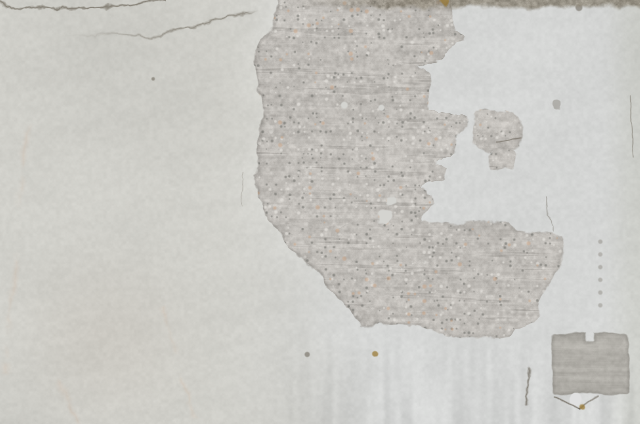
Reproduce this texture procedurally as a WebGL 1 fragment shader.

```glsl
precision highp float;
uniform vec2 u_resolution;

float hash(vec2 p) {
  vec3 q = fract(p.xyx * 0.1031);
  q += dot(q, q.yzx + 33.33);
  return fract((q.x + q.y) * q.z);
}
float noise(vec2 p) {
  vec2 i = floor(p), f = fract(p);
  f = f * f * (3. - 2. * f);
  return mix(mix(hash(i), hash(i + vec2(1, 0)), f.x),
             mix(hash(i + vec2(0, 1)), hash(i + 1.), f.x), f.y);
}
float fbm(vec2 p) {
  float sum = 0., amp = .53;
  for (int i = 0; i < 4; i++) {
    sum += amp * noise(p);
    p = p * 2.03 + 17.3;
    amp *= .5;
  }
  return sum;
}
float ramp(float v, float a, float b) { return clamp((v - a) / (b - a), 0., 1.); }
float inside(float d, float soft) { return 1. - smoothstep(-soft, soft, d); }
float box(vec2 p, vec2 center, vec2 halfSize, float r) {
  vec2 q = abs(p - center) - halfSize + r;
  return length(max(q, 0.)) + min(max(q.x, q.y), 0.) - r;
}
float spot(vec2 p, float x, float y, float r, float soft) {
  return inside(length(p - vec2(x, y)) - r, soft);
}
float stroke(vec2 p, vec2 a, vec2 b, float w, float soft) {
  vec2 ab = b - a;
  float t = clamp(dot(p - a, ab) / dot(ab, ab), 0., 1.);
  return inside(length(p - a - ab * t) - w, soft);
}
// Scattered round grains, one candidate per cell
float grains(vec2 p, float cells, float density, float seed, float px) {
  vec2 id = floor(p * cells) + seed;
  vec2 c = .3 + .4 * vec2(hash(id), hash(id + 7.7));
  float r = .1 + .2 * hash(id + 3.1);
  return step(1. - density, hash(id + 11.9)) * inside(length(fract(p * cells) - c) - r, cells * px);
}

float leftEdge(float y) {
  return .598 + .019 * ramp(y, .58, .746) - .023 * ramp(y, .746, .853)
    + .06 * ramp(y, .853, .98) + .027 * ramp(y, .58, .482) + .219 * ramp(y, .482, .238);
}
float upperRightEdge(float y) {
  return .988 + .028 * ramp(y, .49, .52) - .028 * ramp(y, .54, .555)
    + .055 * ramp(y, .556, .575) - .025 * ramp(y, .6, .612)
    + .05 * ramp(y, .618, .632) + .022 * ramp(y, .67, .7)
    - .085 * ramp(y, .725, .745) - .022 * ramp(y, .82, .845)
    + .037 * ramp(y, .848, .858) + .07 * ramp(y, .865, .9) - .03 * ramp(y, .91, .925);
}
// Large area of bare concrete with its two islands
float bareArea(vec2 p) {
  float upper = max(p.x - upperRightEdge(p.y), .46 - p.y);
  float top = .475 - .025 * ramp(p.x, 1.19, 1.23);
  float bottom = .235 - .03 * ramp(p.x, .98, 1.04);
  float right = 1.19 + .07 * ramp(p.y, .2, .25) + .055 * ramp(p.y, .29, .38);
  float lower = max(max(p.y - top, bottom - p.y), p.x - right);
  float d = max(leftEdge(p.y) - p.x, min(upper, lower));
  d = min(d, box(p, vec2(1.166, .693), vec2(.062, .047), .035));
  return min(d, box(p, vec2(1.176, .625), vec2(.036, .024), .015));
}

void main() {
  vec2 p = gl_FragCoord.xy / u_resolution * vec2(1.5, 1);
  float px = 1. / u_resolution.y;
  float cloud = fbm(p * 4.) - .5, fine = fbm(p * 110.) - .5;
  vec2 jitter = vec2(fbm(p * 28.), fbm(p * 28. + 41.)) - .5;
  vec2 w = p + .026 * jitter, s = p + .01 * jitter;
  float d = bareArea(w);

  // Plaster: warm left, paler right, bright fringe along the break
  float side = smoothstep(.5, .95, p.x + .12 * cloud);
  vec3 col = mix(vec3(.805, .803, .78), vec3(.828, .833, .828), side);
  col += .05 * (cloud + fine);
  col += .025 * (fbm(vec2(p.x * 4. + p.y * 2., p.y * 30. - p.x * 5.)) - .5);
  col += .035 * exp(-max(d, 0.) * 18.) * (1. - side);
  col -= vec3(.03, .03, .045) * smoothstep(1.4, 1.5, p.x);
  float drip = (1. - smoothstep(.05, .28, p.y)) * smoothstep(.6, .75, p.x);
  col += .07 * drip * (noise(p * vec2(75, 5)) - .55);

  // Rust stains
  float rust = stroke(w, vec2(.012, .12), vec2(.065, .7), 0., .013);
  rust += stroke(w, vec2(.14, .1), vec2(.18, .01), 0., .014);
  rust += stroke(w, vec2(.38, .27), vec2(.455, .02), 0., .01);
  rust *= 2. * smoothstep(.35, .7, fbm(p * 22.));
  rust += .3 * inside(length(p - vec2(.25, .2)) - .15, .15);
  col -= vec3(0, .025, .04) * rust;

  // Bare concrete: trowel lines, grit and coloured grains
  float lines = fbm(vec2(p.x * 5., p.y * 95. + p.x * 2.)) - .5;
  vec3 bare = vec3(.755, .742, .722) + .13 * lines + .17 * fine + .05 * cloud;
  bare -= .1 * smoothstep(.13, .3, lines);
  bare = mix(bare, vec3(.47, .47, .45), .65 * grains(p, 95., .14, 2., px));
  bare = mix(bare, vec3(.9, .89, .87), .65 * grains(p, 75., .13, 19., px));
  bare = mix(bare, vec3(.8, .65, .53), .5 * grains(p, 60., .08, 37., px));
  float remnants = spot(w, .9, .488, .016, px) + spot(w, .913, .525, .011, px)
    + spot(p, .807, .752, .008, px) + spot(p, .894, .746, .007, px);
  bare = mix(bare, vec3(.83, .83, .815), remnants);
  float rim = smoothstep(-.012, 0., d) * (.4 + .6 * noise(p * 35.));
  bare -= .13 * rim * (1. - .6 * smoothstep(.8, 1., p.x));
  col = mix(col, bare, inside(d, 1.2 * px));

  // Small worn square and its broken lower corner
  float square = box(s, vec2(1.384, .142), vec2(.09, .072), .008);
  square = max(square, -box(s, vec2(1.382, .211), vec2(.009, .018), .003));
  vec3 worn = vec3(.69, .68, .655) + .13 * lines + .08 * fine;
  col = mix(col, worn - .07 * smoothstep(-.01, 0., square), inside(square, px));
  col = mix(col, vec3(.88), spot(s, 1.35, .057, .015, px));
  vec2 corner = vec2(1.36, .037);
  float dark = .7 * stroke(s, vec2(1.3, .064), corner, .0015, px);
  dark += .6 * stroke(s, corner, vec2(1.4, .065), .0015, px);

  // Cracks and scratches
  float arcY = .99 - .012 * sin(p.x * 11.);
  dark += .65 * inside(abs(w.y - arcY) - .002, .003) * step(p.x, .39);
  float foldY = .915 + .058 * smoothstep(.34, .61, p.x);
  float span = smoothstep(.12, .48, p.x) * (1. - smoothstep(.57, .61, p.x));
  dark += .65 * inside(abs(w.y - foldY) - .0015, .004) * span;
  dark += .5 * stroke(s, vec2(1.477, .775), vec2(1.483, .63), .0008, px);
  dark += .7 * stroke(w, vec2(1.244, .13), vec2(1.234, .04), .0025, 2. * px);
  dark += .4 * stroke(w, vec2(1.283, .53), vec2(1.295, .455), .001, px);
  dark += .6 * stroke(s, vec2(1.165, .666), vec2(1.222, .674), .001, px);
  dark += .25 * stroke(w, vec2(.574, .59), vec2(.57, .52), .001, px);

  // Stray flecks
  dark += .3 * spot(w, 1.305, .754, .014, px) + .5 * spot(p, .359, .814, .004, px)
    + .5 * spot(p, .72, .164, .006, px) + .5 * spot(p, 1.357, .982, .008, px);
  for (int i = 0; i < 6; i++)
    dark += .28 * spot(p, 1.407, .28 + .03 * float(i), .005, px);
  col = mix(col, vec3(.36, .33, .28), min(dark, .85));

  // Grimy upper rim with moss, and ochre chips
  float grime = smoothstep(.976, .99, w.y) * smoothstep(.65, 1., p.x);
  col = mix(col, vec3(.52, .49, .43) + .3 * fine, .75 * grime);
  float ochre = spot(w, 1.042, .997, .011, px) + spot(s, .879, .166, .007, px)
    + spot(s, 1.367, .041, .006, px);
  col = mix(col, vec3(.6, .48, .22), .75 * ochre);
  gl_FragColor = vec4(clamp(col, 0., 1.), 1);
}
```
